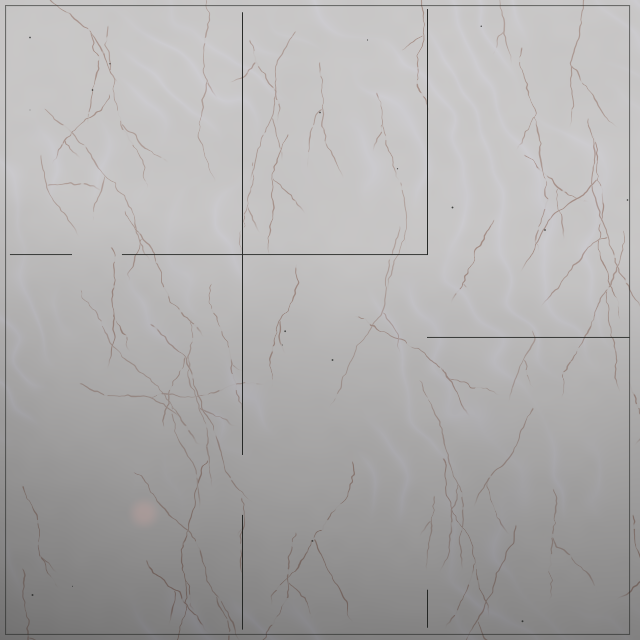
Give the GLSL for this texture, as a three.js fragment shader.

```glsl
varying vec2 vUv;

const vec3 TILE_TINT = vec3(1.0, 0.993, 0.992);
const vec3 VEIN_TINT = vec3(0.82, 0.71, 0.67);
const vec3 HAZE_GLOW = vec3(0.018, 0.019, 0.036);
const vec3 PINK_GLOW = vec3(0.075, 0.025, 0.02);
const vec3 JOINT_COLOR = vec3(0.12, 0.13, 0.12);
const float SOFT = 0.0011;
const float GRID = 7.0;

float hash(vec2 p) {
  return fract(sin(dot(p, vec2(127.1, 311.7))) * 43758.55);
}

float noise(vec2 p) {
  vec2 i = floor(p);
  vec2 f = fract(p);
  f = f * f * (3.0 - 2.0 * f);
  return mix(mix(hash(i), hash(i + vec2(1.0, 0.0)), f.x),
             mix(hash(i + vec2(0.0, 1.0)), hash(i + 1.0), f.x), f.y);
}

// Light falls off towards the bottom and its corners
float tileLight(vec2 p) {
  float height = p.y + 0.1 * (p.x - 0.5) - 0.2 * pow(p.x - 0.55, 2.0) + 0.016;
  float drop = max(0.64 - height, 0.0);
  return 0.775 + 0.035 * max(height - 0.64, 0.0) - 0.36 * drop - 0.11 * drop * drop;
}

// Pale cloudy streaks from warped, layered sines
float haze(vec2 p) {
  vec2 w = p + 0.1 * vec2(noise(p * 6.0), noise(p * 6.0 + 19.0));
  w += 0.035 * vec2(noise(p * 23.0), noise(p * 21.0 + 7.0));
  float streak = sin(w.x * 42.0 + w.y * 17.0 + 2.0 * sin(w.y * 13.0));
  float ridge = pow(1.0 - abs(streak), 2.0);
  return ridge * smoothstep(0.35, 0.8, noise(p * 8.0 + 41.0));
}

// Sideways drift of a vein along its length, with ragged kinks
float wobble(float t, float seed) {
  return 0.011 * sin(t * 18.0 + seed) + 0.004 * sin(t * 47.0 + seed * 2.3)
       + 0.006 * noise(vec2(t * 70.0, seed)) + 0.0028 * noise(vec2(t * 170.0, seed + 3.0));
}

vec2 heading(float angle) {
  return vec2(sin(angle), -cos(angle));
}

vec2 veinPoint(vec2 start, float angle, float t, float seed) {
  vec2 dir = heading(angle);
  return start + dir * t + vec2(-dir.y, dir.x) * (wobble(t, seed) - wobble(0.0, seed));
}

float vein(vec2 p, vec2 start, float angle, float len, float seed) {
  vec2 q = p - start;
  if (length(q) > len + 0.06) return 0.0;
  vec2 dir = heading(angle);
  float t = dot(q, dir);
  float across = dot(q, vec2(-dir.y, dir.x)) - wobble(t, seed) + wobble(0.0, seed);
  float width = mix(0.0003, 0.0013, noise(vec2(t * 60.0, seed + 5.0)));
  float ends = smoothstep(0.0, 0.004, t) * (1.0 - smoothstep(len - 0.03, len, t));
  float unbroken = mix(0.1, 1.0, smoothstep(0.14, 0.26, noise(vec2(t * 95.0, seed + 9.0))));
  return ends * unbroken * (1.0 - smoothstep(width - SOFT, width + SOFT, abs(across)));
}

// Scattered steep veins, most of them forked
float veins(vec2 p) {
  float cover = 0.0;
  for (float i = 0.0; i < 49.0; i++) {
    vec2 cell = vec2(mod(i, GRID), floor(i / GRID));
    vec2 jitter = vec2(hash(vec2(i, 1.0)), hash(vec2(i, 2.0)));
    vec2 start = (cell + jitter) / GRID + vec2(0.0, 0.09);
    float seed = i * 3.7 + 1.0;
    float turn = hash(vec2(i, 3.0)) - 0.5;
    float angle = mix(0.5, -0.08, smoothstep(0.1, 0.5, start.x)) + turn * 0.8;
    angle += step(0.84, hash(vec2(i, 4.0))) * sign(turn) * 0.9;
    float len = mix(0.12, 0.33, hash(vec2(i, 5.0)));
    float strength = mix(0.6, 1.0, hash(vec2(i, 6.0)));
    float forkAt = len * mix(0.2, 0.75, hash(vec2(i, 7.0)));
    vec2 fork = veinPoint(start, angle, forkAt, seed);
    float forkAngle = angle - sign(turn) * mix(0.35, 1.1, hash(vec2(i, 8.0)));
    float forkLen = len * mix(0.1, 0.65, hash(vec2(i, 9.0)));
    float trunk = vein(p, start, angle, len, seed);
    float branch = vein(p, fork, forkAngle, forkLen, seed + 1.7);
    cover = max(cover, strength * max(trunk, branch));
  }
  return cover;
}

float specks(vec2 p) {
  float cover = 0.0;
  for (float i = 0.0; i < 18.0; i++) {
    vec2 center = vec2(hash(vec2(i, 21.0)), hash(vec2(i, 22.0)));
    float radius = mix(0.0004, 0.0014, hash(vec2(i, 23.0)));
    cover = max(cover, 1.0 - smoothstep(radius - SOFT, radius + SOFT, distance(p, center)));
  }
  return cover;
}

// Straight joint from a to b
float joint(vec2 p, vec2 a, vec2 b) {
  vec2 ab = b - a;
  float t = clamp(dot(p - a, ab) / dot(ab, ab), 0.0, 1.0);
  return 1.0 - smoothstep(0.0, 0.0014, distance(p, a + ab * t));
}

float joints(vec2 p) {
  vec2 edge = abs(p - vec2(0.4965, 0.5)) - vec2(0.4875, 0.491);
  float frame = 0.7 * (1.0 - smoothstep(0.0, 0.0014, abs(max(edge.x, edge.y))));
  float upright = max(joint(p, vec2(0.379, 0.98), vec2(0.379, 0.29)),
                      joint(p, vec2(0.379, 0.195), vec2(0.379, 0.017)));
  upright = max(upright, max(joint(p, vec2(0.668, 0.985), vec2(0.668, 0.602)),
                             joint(p, vec2(0.668, 0.078), vec2(0.668, 0.02))));
  float level = max(joint(p, vec2(0.016, 0.602), vec2(0.112, 0.602)),
                    joint(p, vec2(0.191, 0.602), vec2(0.668, 0.602)));
  level = max(level, joint(p, vec2(0.668, 0.473), vec2(0.984, 0.473)));
  return max(frame, 0.95 * max(upright, level));
}

void main() {
  float mottle = 0.014 * (noise(vUv * 9.0) - 0.5) + 0.008 * (noise(vUv * 40.0) - 0.5);
  vec3 color = TILE_TINT * (tileLight(vUv) + mottle) + HAZE_GLOW * haze(vUv);
  color += PINK_GLOW * (1.0 - smoothstep(0.005, 0.03, distance(vUv, vec2(0.225, 0.198))));
  color = mix(color, color * VEIN_TINT, veins(vUv));
  color = mix(color, JOINT_COLOR, max(joints(vUv), 0.8 * specks(vUv)));
  gl_FragColor = vec4(color, 1.0);
}
```
